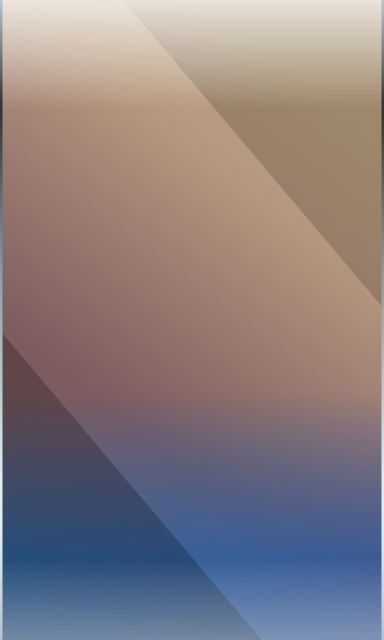
This background is drawn by a WebGL 1 fragment shader. Its source:

```glsl
precision highp float;
// Dusty rose to gold gradient with shaded diagonal corners, a blue base, pale haze and thin side rails.

uniform vec2 u_resolution;

vec3 rgb(float r, float g, float b) {
  return vec3(r, g, b) / 255.0;
}

float ramp(float start, float end, float x) {
  return clamp((x - start) / (end - start), 0.0, 1.0);
}

// Rose at the lower left rising to gold at the upper right.
vec3 warmGradient(vec2 uv) {
  float t = 0.361 * uv.x + 0.8 * uv.y - 0.8;
  vec3 color = mix(rgb(126.0, 91.0, 95.0), rgb(151.0, 118.0, 110.0), ramp(-0.406, -0.221, t));
  color = mix(color, rgb(181.0, 151.0, 127.0), ramp(-0.221, 0.0, t));
  return mix(color, rgb(190.0, 164.0, 128.0), ramp(0.0, 0.19, t));
}

// Vertical metallic sheen of the side rails.
vec3 railColor(float y) {
  vec3 color = mix(rgb(180.0, 195.0, 212.0), rgb(224.0, 239.0, 238.0), ramp(0.0, 0.17, y));
  color = mix(color, rgb(140.0, 157.0, 165.0), ramp(0.25, 0.57, y));
  color = mix(color, rgb(52.0, 53.0, 57.0), ramp(0.57, 0.82, y));
  return mix(color, rgb(188.0, 196.0, 204.0), ramp(0.84, 1.0, y));
}

void main() {
  vec2 uv = gl_FragCoord.xy / u_resolution;
  vec2 pixel = 1.0 / u_resolution;

  // Warm field fading into blue near the bottom.
  vec3 blue = mix(rgb(48.0, 102.0, 161.0), rgb(60.0, 91.0, 148.0), uv.x);
  vec3 color = mix(warmGradient(uv), blue, ramp(0.39, 0.128, uv.y));

  // Parallel diagonal edges darken two opposite corners.
  float diagonal = uv.y + 0.71 * uv.x;
  float soft = 0.6 * (pixel.y + 0.71 * pixel.x);
  float upperCorner = smoothstep(-soft, soft, diagonal - 1.2272);
  float lowerCorner = smoothstep(-soft, soft, 0.4837 - diagonal);
  color *= 1.0 - 0.17 * upperCorner - 0.235 * lowerCorner;

  // Pale haze along the top and bottom.
  color = mix(color, rgb(248.0, 246.0, 243.0), 0.82 * ramp(0.83, 1.0, uv.y));
  color = mix(color, rgb(225.0, 224.0, 227.0), 0.41 * ramp(0.125, 0.0, uv.y));

  // Narrow rails on both sides.
  float sideDistance = min(uv.x, 1.0 - uv.x) - 0.0065;
  float inside = smoothstep(-0.5 * pixel.x, 0.5 * pixel.x, sideDistance);
  color = mix(railColor(uv.y), color, inside);

  gl_FragColor = vec4(color, 1.0);
}
```
